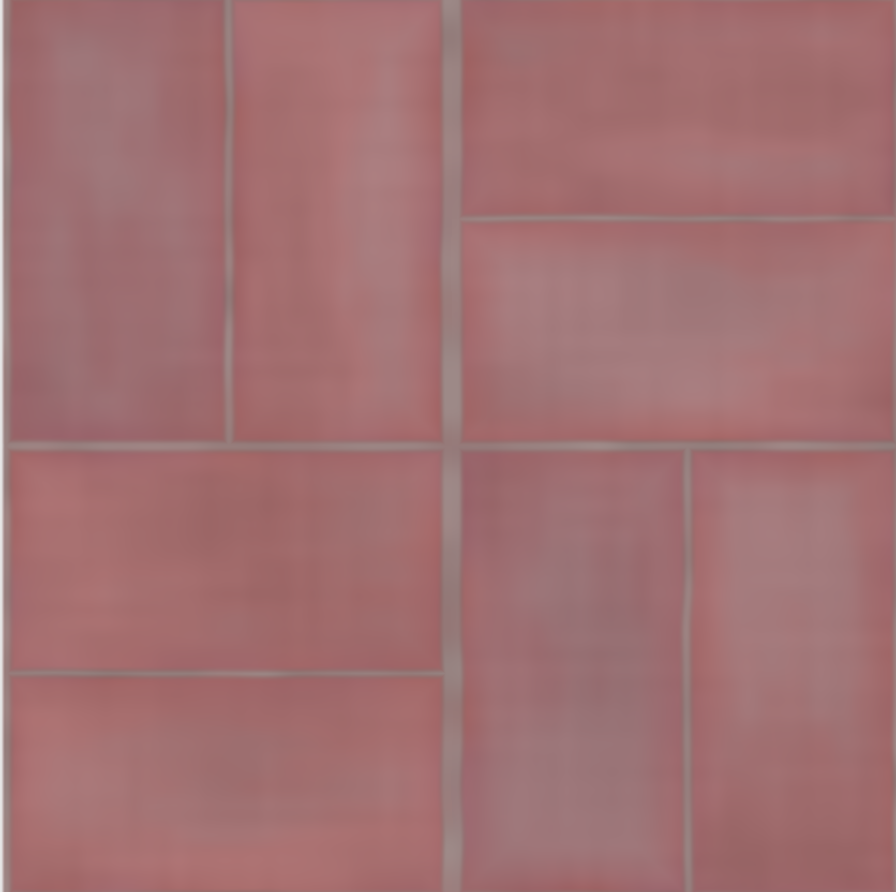
Write a WebGL 2 fragment shader that draws this pattern.

```glsl
#version 300 es
precision highp float;
// Basket-weave clay paving: two by two cells, each split into a pair of tiles
// that lie flat or stand upright in turn. Distances to the joints shape the
// soft grout and reddened rims; value noise gives the cloudy, worn glaze.
uniform vec2 u_resolution;
out vec4 fragColor;

float hash(vec2 p) {
  vec3 q = fract(vec3(p.xyx) * 0.1031);
  q += dot(q, q.yzx + 33.33);
  return fract((q.x + q.y) * q.z);
}

float noise(vec2 p) {
  vec2 i = floor(p), f = fract(p);
  f = f * f * (3.0 - 2.0 * f);
  return mix(mix(hash(i), hash(i + vec2(1, 0)), f.x),
             mix(hash(i + vec2(0, 1)), hash(i + vec2(1, 1)), f.x), f.y);
}

float fbm(vec2 p) {
  float sum = 0.0, amp = 0.57;
  for (int i = 0; i < 3; i++) {
    sum += amp * noise(p);
    p = p * 2.1 + 17.3;
    amp *= 0.5;
  }
  return sum;
}

void main() {
  vec2 uv = gl_FragCoord.xy / u_resolution;
  vec2 period = vec2(0.4975, 0.506);

  // Slightly uneven joints
  vec2 wobble = vec2(noise(uv * 17.0 + 60.0), noise(uv * 17.0 + 90.0)) - 0.5;
  vec2 grid = (uv + wobble * vec2(0.003, 0.0015) + vec2(-0.007, 0.006)) / period;
  vec2 cell = floor(grid), f = fract(grid);

  // Upright pairs alternate with flat ones
  bool upright = mod(cell.x + cell.y, 2.0) > 0.5;
  float across = upright ? f.x : f.y;
  float split = upright ? 0.5 + 0.028 * cell.x : 0.496 + 0.008 * cell.y;
  float side = step(split, across);
  vec2 seed = cell * 7.0 + side * 3.0 + 20.0;

  // Distance into the tile; the middle upright joint is the widest
  float wide = abs(uv.x - 0.5) < 0.25 ? 0.0125 : 0.006;
  vec2 rim = min(f, 1.0 - f) * period - vec2(wide, 0.0065);
  float inner = abs(across - split) * 0.5 - (upright ? 0.006 : 0.0045);
  float d = min(min(rim.x, rim.y), inner);
  float inside = max(d, 0.0);

  // Base clay, cooler toward the right and upper cells
  float cool = 0.1 + 0.4 * cell.x + 0.3 * cell.y - 0.3 * cell.x * cell.y;
  vec3 clay = mix(vec3(0.663, 0.437, 0.436), vec3(0.643, 0.450, 0.461), cool);
  clay += 0.015 * (hash(seed) - 0.5);
  if (upright && side < 0.5) clay += vec3(-0.038, -0.016, -0.006);

  // Greyed clouds and dark warm patches, stretched along each tile
  vec2 stretch = upright ? vec2(9.0, 4.5) : vec2(4.5, 9.0);
  float cloud = fbm(uv * stretch + seed * 5.7);
  float haze = smoothstep(0.42, 0.75, cloud) * smoothstep(0.0, 0.06, inside);
  clay = mix(clay, vec3(0.620, 0.490, 0.500), haze * (0.3 + 0.7 * cool));
  float warm = smoothstep(0.5, 0.2, cloud);
  clay = mix(clay, vec3(0.605, 0.402, 0.402), warm * (0.35 + 0.5 * cool));
  clay += vec3(0.07, 0.055, 0.055) * (noise(uv * stretch * 0.8 + seed * 2.3) - 0.5);

  // Rims broken into red, rose and brown stretches
  float patchy = noise(uv * 11.0 + seed);
  float tone = noise(uv * 15.0 + seed + 40.0);
  vec3 rimTint = mix(vec3(0.655, 0.385, 0.375), vec3(0.625, 0.405, 0.450), tone);
  rimTint -= 0.045 * noise(uv * 9.0 + seed + 70.0);
  clay = mix(clay, rimTint, exp(-inside / 0.020) * (0.3 + 0.55 * patchy));

  // Faint streaks
  clay += 0.012 * (noise(uv * vec2(60.0, 9.0)) + noise(uv * vec2(9.0, 60.0)) - 1.0);

  // Grout, palest along its middle, partly stained by the clay
  vec3 grout = mix(vec3(0.555, 0.455, 0.445), vec3(0.595, 0.520, 0.512),
                   smoothstep(0.002, -0.006, d));
  grout += 0.06 * (noise(uv * 24.0 + 5.0) - 0.5);
  float cover = 0.72 + 0.28 * noise(uv * 20.0 + 31.0);

  float blur = max(0.0045, 1.0 / u_resolution.x);
  vec3 color = mix(clay, grout, cover * smoothstep(blur, -blur, d));

  // Pale strip along the left border
  color = mix(vec3(0.90), color, smoothstep(0.001, 0.006, uv.x));
  fragColor = vec4(color, 1.0);
}
```
